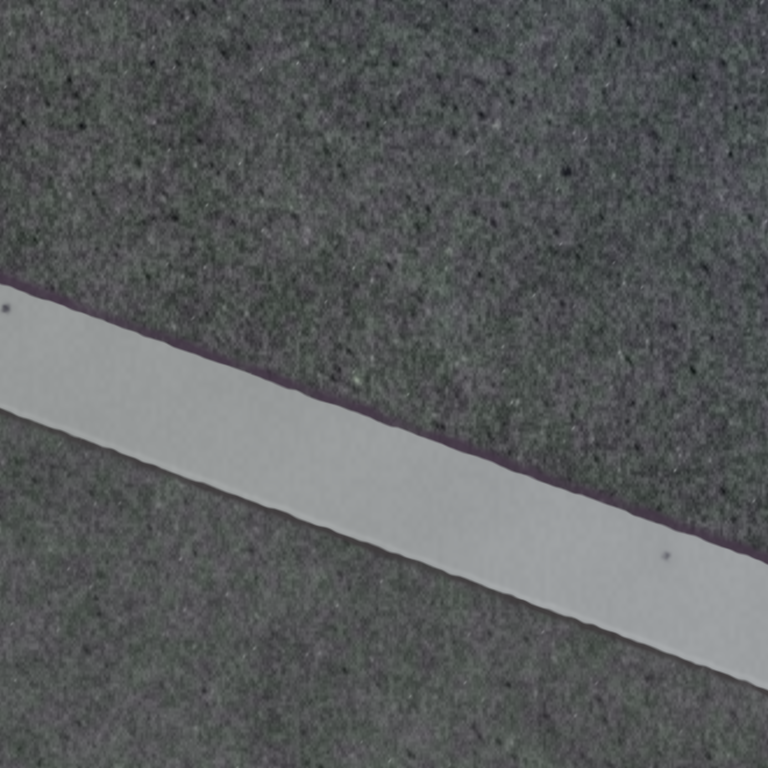
Give the GLSL for this texture, as a WebGL 2 fragment shader.

```glsl
#version 300 es
precision highp float;

#define SLOPE -0.3652
#define STRIPE_TOP 0.6315
#define STRIPE_BOTTOM 0.4674
#define EDGE_SOFTNESS 0.0022
#define EDGE_WOBBLE 0.0030
#define COARSE_GRAIN 0.125
#define FINE_GRAIN 0.085
#define PATCH_CONTRAST 0.045
#define SPECK_CELLS 58.0
#define FRINGE_WIDTH 0.009

uniform vec2 u_resolution;
out vec4 fragColor;

const vec3 ASPHALT = vec3(0.303, 0.313, 0.311);
const vec3 PAINT = vec3(0.590, 0.602, 0.602);
const vec3 PAINT_FAR = vec3(0.608, 0.620, 0.628);
const vec3 PURPLE_FRINGE = vec3(0.265, 0.215, 0.275);
const vec3 SHADOW_FRINGE = vec3(0.245, 0.230, 0.235);

// Isolated marks: position, then signed brightness
const vec3 MARKS[9] = vec3[9](
  vec3(0.465, 0.505, 0.27), vec3(0.645, 0.837, 0.17),
  vec3(0.583, 0.672, 0.15), vec3(0.107, 0.837, -0.17),
  vec3(0.198, 0.918, -0.16), vec3(0.738, 0.776, -0.16),
  vec3(0.008, 0.599, -0.30), vec3(0.868, 0.276, -0.20),
  vec3(0.100, 0.907, 0.14));

vec2 hash2(vec2 cell) {
  uvec2 q = uvec2(ivec2(cell) + 4096);
  uint n = q.x * 1597334677u ^ q.y * 3812015801u;
  n = (n ^ (n >> 15)) * 2246822519u;
  n ^= n >> 13;
  uint m = n * 3266489917u;
  m ^= m >> 16;
  return vec2(n & 65535u, m & 65535u) / 65535.0;
}

float noise(vec2 p) {
  vec2 cell = floor(p), f = fract(p);
  f = f * f * (3.0 - 2.0 * f);
  float low = mix(hash2(cell).y, hash2(cell + vec2(1, 0)).y, f.x);
  float high = mix(hash2(cell + vec2(0, 1)).y, hash2(cell + 1.0).y, f.x);
  return mix(low, high, f.y);
}

float signedNoise(vec2 p) { return noise(p) - 0.5; }

// Scattered dark pits and pale stone chips
float specks(vec2 uv) {
  vec2 p = uv * SPECK_CELLS, cell = floor(p);
  float sum = 0.0;
  for (int y = -1; y <= 1; y++) {
    for (int x = -1; x <= 1; x++) {
      vec2 id = cell + vec2(x, y);
      vec2 kind = hash2(id + 300.0);
      vec2 d = p - id - hash2(id);
      d.x += d.y * (kind.y - 0.5);
      float size = mix(0.12, 0.28, kind.y);
      float spot = exp(-dot(d * d, vec2(1.3, 0.7)) / (size * size));
      float pit = step(kind.x, 0.20) * mix(0.05, 0.14, kind.y);
      float chip = step(0.88, kind.x) * mix(0.17, 0.06, kind.y);
      sum += spot * (chip - pit);
    }
  }
  return sum;
}

float landmarks(vec2 uv) {
  float sum = 0.0;
  for (int i = 0; i < 9; i++) {
    vec2 d = uv - MARKS[i].xy;
    d += 0.003 * vec2(signedNoise(uv * 180.0), signedNoise(uv * 180.0 + 70.0));
    sum += MARKS[i].z * exp(-dot(d, d) / 0.00003);
  }
  return sum;
}

vec3 asphalt(vec2 uv, float below) {
  float grain = COARSE_GRAIN * signedNoise(uv * vec2(165.0, 120.0))
              + FINE_GRAIN * signedNoise(uv * vec2(330.0, 250.0) + 40.0);
  float patches = PATCH_CONTRAST * signedNoise(uv * 8.0 + 11.0)
                + 0.04 * signedNoise(uv * 32.0 + 5.0);
  float roughness = mix(1.0, 0.75, below);
  vec3 color = ASPHALT + (grain + specks(uv)) * roughness + patches;
  color += 0.012 * below;

  // Cool upper right, faint green and purple mottling
  float cool = smoothstep(0.9, 1.9, uv.x + uv.y);
  color += cool * vec3(-0.012, -0.006, 0.008);
  color += vec3(-0.5, 0.6, -0.6) * 0.035 * signedNoise(uv * 45.0 + 90.0);

  // Pale worn smear
  vec2 smear = (uv - vec2(0.585, 0.60)) / vec2(0.025, 0.055);
  return color + vec3(0.018, 0.030, 0.024) * exp(-dot(smear, smear));
}

vec3 paint(vec2 uv) {
  vec3 color = mix(PAINT, PAINT_FAR, smoothstep(0.2, 0.9, uv.x));
  color += 0.018 * signedNoise(uv * vec2(150.0, 110.0));
  return color + 0.018 * signedNoise(uv * 14.0 + 30.0);
}

void main() {
  vec2 uv = gl_FragCoord.xy / u_resolution;
  float soft = max(EDGE_SOFTNESS, 0.8 / min(u_resolution.x, u_resolution.y));

  // Signed distances to both slanted edges, positive inside the stripe
  float wobble = EDGE_WOBBLE * signedNoise(uv * 75.0);
  float scale = inversesqrt(1.0 + SLOPE * SLOPE);
  float top = (STRIPE_TOP + SLOPE * uv.x - uv.y) * scale + wobble;
  float bottom = (uv.y - STRIPE_BOTTOM - SLOPE * uv.x) * scale + wobble;
  float stripe = smoothstep(-soft, soft, min(top, bottom));

  vec3 ground = asphalt(uv, step(bottom, 0.0));
  float ragged = 0.5 + 0.7 * noise(uv * 38.0 + 20.0);
  float upper = exp(-pow((top + 0.005) / FRINGE_WIDTH, 2.0));
  float lower = exp(-pow((bottom + 0.003) / (0.6 * FRINGE_WIDTH), 2.0));
  ground = mix(ground, PURPLE_FRINGE, clamp(upper * ragged, 0.0, 0.85));
  ground = mix(ground, SHADOW_FRINGE, clamp(lower * ragged, 0.0, 0.85));

  // Thin bright rim along the lower paint edge
  vec3 line = paint(uv) + 0.035 * exp(-pow((bottom - 0.005) / 0.004, 2.0));
  vec3 color = mix(ground, line, stripe) + landmarks(uv) * vec3(0.95, 1.0, 0.9);
  fragColor = vec4(clamp(color, 0.0, 1.0), 1.0);
}
```
